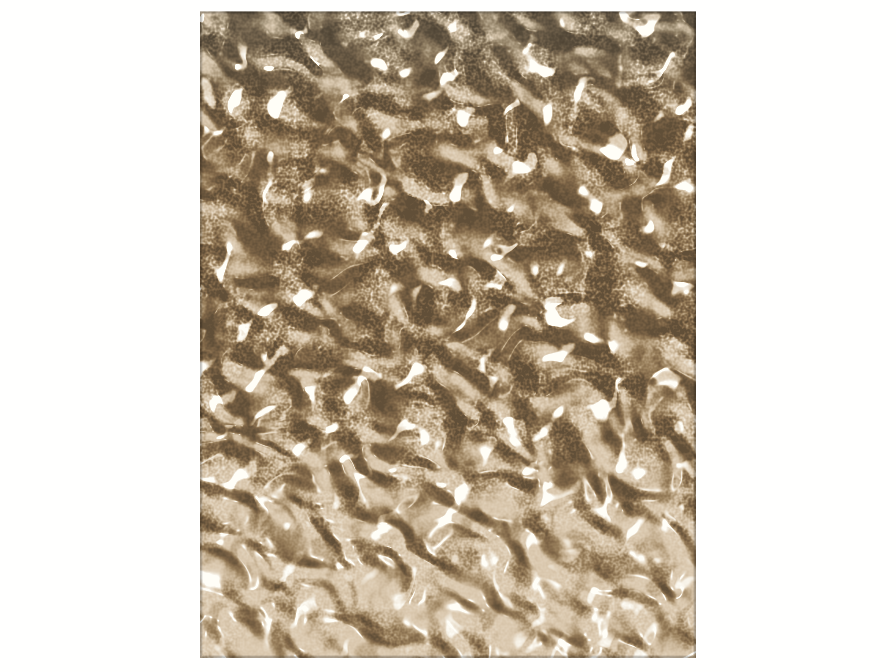
Reproduce this texture procedurally as a WebGL 1 fragment shader.

```glsl
precision highp float;
// A hammered, champagne-gold metal panel standing on a white ground.

uniform vec2 u_resolution;

const vec3 GROUND = vec3(1.0, 1.0, 0.995);
const vec3 UMBER = vec3(0.38, 0.31, 0.22);
const vec3 BRONZE = vec3(0.50, 0.40, 0.28);
const vec3 OCHRE = vec3(0.60, 0.50, 0.36);
const vec3 SAND = vec3(0.72, 0.63, 0.50);
const vec3 CREAM = vec3(0.86, 0.79, 0.69);
const vec3 GLINT = vec3(1.0, 0.995, 0.97);
const vec3 PEWTER = vec3(0.54, 0.51, 0.44);

// Unit gradient vector for a lattice point.
vec2 latticeGradient(vec2 cell) {
  float angle = 6.2832 * fract(sin(dot(cell, vec2(127.1, 311.7))) * 43758.55);
  return vec2(cos(angle), sin(angle));
}

float gradientNoise(vec2 p) {
  vec2 i = floor(p);
  vec2 f = p - i;
  vec2 w = f * f * f * (f * (f * 6.0 - 15.0) + 10.0);
  vec2 e = vec2(1.0, 0.0);
  float a = dot(latticeGradient(i), f);
  float b = dot(latticeGradient(i + e.xy), f - e.xy);
  float c = dot(latticeGradient(i + e.yx), f - e.yx);
  float d = dot(latticeGradient(i + e.xx), f - e.xx);
  return mix(mix(a, b, w.x), mix(c, d, w.x), w.y);
}

// Height of the hammered sheet: warped dents, rounded folds and ripples.
float sheetHeight(vec2 q) {
  vec2 warp = vec2(gradientNoise(q * 0.6 + 7.3), gradientNoise(q * 0.6 + 41.9));
  q += 0.6 * warp;
  float dents = gradientNoise(q);
  float foldLine = gradientNoise(q * 0.8 + 19.4);
  float folds = sqrt(foldLine * foldLine + 0.008);
  float ripples = gradientNoise(q * 1.8 + 63.1);
  return dents - 0.45 * folds + 0.25 * ripples;
}

vec2 sheetSlope(vec2 q, float stepSize) {
  float h = sheetHeight(q);
  float hx = sheetHeight(q + vec2(stepSize, 0.0));
  float hy = sheetHeight(q + vec2(0.0, stepSize));
  return vec2(hx - h, hy - h) / stepSize;
}

// Soft spot of light reflected around one slope.
float glintSpot(vec2 slope, vec2 center, float radius) {
  vec2 d = (slope - center) / radius;
  return exp(-dot(d, d));
}

// Blobs of mirrored light, drawn out up and to the right.
float lightBlob(vec2 p, vec2 slope) {
  vec2 along = vec2(0.53, 0.85);
  vec2 r = vec2(dot(p, vec2(along.y, -along.x)) * 37.0, dot(p, along) * 23.0);
  return gradientNoise(r + 0.16 * slope);
}

// Share of the way from one tone to another.
float rise(float from, float to, float tone) {
  return clamp((tone - from) / (to - from), 0.0, 1.0);
}

// Metal colour for a tone from shadow (0) to glint (1).
vec3 metalRamp(float tone) {
  vec3 c = mix(UMBER, BRONZE, rise(-0.12, 0.18, tone));
  c = mix(c, OCHRE, rise(0.18, 0.4, tone));
  c = mix(c, SAND, rise(0.4, 0.6, tone));
  c = mix(c, CREAM, rise(0.6, 0.82, tone));
  return mix(c, GLINT, rise(0.82, 1.08, tone));
}

// Tone of the room mirrored in the sheet; low is 1 near the foot.
float reflectedTone(vec2 p, vec2 slope, float low) {
  float facing = dot(slope, vec2(0.55, 0.83));
  float tone = 0.82 * smoothstep(-1.35, 1.35, facing + mix(-0.35, 0.85, low));
  float blob = lightBlob(p, slope);
  tone -= 0.16 * smoothstep(0.1, 0.4, -blob);
  tone += mix(0.85, 0.22, low) * smoothstep(0.24, 0.44, blob);
  return tone + mix(0.5, 0.45, low) * glintSpot(slope, vec2(0.65, -0.5), 0.36);
}

// Speckled patina, gathered in patches.
float patina(vec2 p) {
  float speckle = gradientNoise(p * 245.0) + 0.7 * gradientNoise(p * 131.0 + 5.0);
  float patches = smoothstep(-0.25, 0.3, gradientNoise(p * 15.0 + 31.0));
  return speckle * mix(0.35, 1.0, patches);
}

// Signed distance to a box, negative inside.
float boxDistance(vec2 p, vec2 center, vec2 halfSize) {
  vec2 d = abs(p - center) - halfSize;
  return length(max(d, 0.0)) + min(max(d.x, d.y), 0.0);
}

void main() {
  vec2 p = gl_FragCoord.xy / u_resolution.y;
  float pixel = 1.0 / u_resolution.y;
  float middle = 0.5 * u_resolution.x / u_resolution.y;
  float edge = boxDistance(p, vec2(middle, 0.502), vec2(0.369, 0.481));
  float low = 1.0 - smoothstep(0.10, 0.52, p.y);

  // Dents lean down to the right, most of all near the foot.
  vec2 q = vec2(p.x * 19.0, p.y * 22.0 + (p.x - middle) * mix(1.5, 6.0, low));
  vec2 slope = sheetSlope(q, 0.03) * mix(1.15, 1.05, low);
  float tone = reflectedTone(p, slope, low);
  float shade = 1.0 - smoothstep(0.5, 0.95, tone);
  tone += patina(p) * mix(0.12, 0.62, shade) * mix(1.0, 0.55, low);

  // Cooler metal at the head and a thin dark rim.
  vec3 metal = metalRamp(tone);
  float cool = smoothstep(0.78, 0.98, p.y) * (1.0 - smoothstep(0.6, 0.95, tone));
  metal = mix(metal, PEWTER * (0.65 + 0.7 * tone), 0.5 * cool);
  metal *= 1.0 - 0.25 * smoothstep(-0.005, -0.001, edge);

  float inside = 1.0 - smoothstep(-0.5 * pixel, 0.5 * pixel, edge);
  gl_FragColor = vec4(mix(GROUND, metal, inside), 1.0);
}
```
